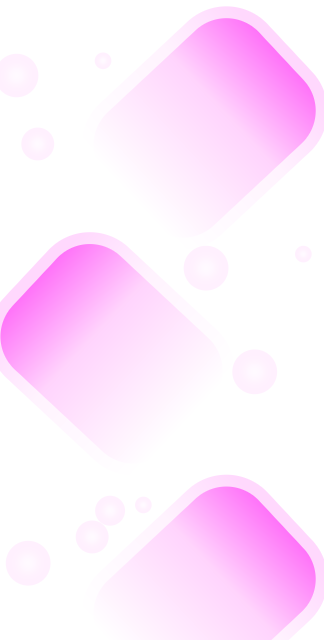
Reproduce this background procedurally as a WebGL 2 fragment shader.

```glsl
#version 300 es
precision highp float;
// Tilted rounded cards, alternately mirrored down a white page, each fading
// from magenta to white along its long axis inside a paler border.
// Soft round bubbles are multiplied over the page between the cards.

uniform vec2 u_resolution;
out vec4 fragColor;

// Signed distance to a box; rounding is done by offsetting the result.
float boxDistance(vec2 p, vec2 halfSize) {
    vec2 d = abs(p) - halfSize;
    return length(max(d, 0.0)) + min(max(d.x, d.y), 0.0);
}

// Antialiased coverage, one pixel wide, from a signed distance.
float coverage(float d) {
    return clamp(0.5 - d * u_resolution.y, 0.0, 1.0);
}

// Two-part ramp: magenta to pale pink, then pale pink to white.
vec3 cardRamp(float t) {
    vec3 magenta = vec3(1.0, 0.45, 0.975);
    vec3 palePink = vec3(1.0, 0.83, 0.99);
    vec3 start = mix(magenta, palePink, clamp(t / 0.38, 0.0, 1.0));
    return mix(start, vec3(1.0), clamp((t - 0.38) / 0.6, 0.0, 1.0));
}

vec3 drawCard(vec3 color, vec2 p, float side) {
    // Mirror, then rotate so x runs toward the magenta end.
    p.x *= side;
    vec2 axis = vec2(0.731, 0.682);
    vec2 q = vec2(dot(p, axis), dot(p, vec2(-axis.y, axis.x)));
    float d = boxDistance(q, vec2(0.0938, 0.0508));
    vec3 fill = cardRamp(0.5 - q.x / 0.328);
    vec3 border = mix(vec3(1.0), fill, 0.28);
    color = mix(color, border, coverage(d - 0.0888));
    return mix(color, fill, coverage(d - 0.0703));
}

vec3 drawBubble(vec3 color, vec2 p, float radius) {
    float d = length(p);
    vec3 tint = mix(vec3(1.0, 0.98, 1.0), vec3(1.0, 0.943, 0.996),
                    smoothstep(0.0, 0.75, d / radius));
    return color * mix(vec3(1.0), tint, coverage(d - radius));
}

void main() {
    // Canvas height is one unit.
    vec2 p = gl_FragCoord.xy / u_resolution.y;
    vec3 color = vec3(1.0);

    // Cards step down the page, swapping sides.
    for (int i = 0; i < 3; i++) {
        float side = 1.0 - 2.0 * float(i % 2);
        vec2 center = vec2(0.247 + 0.0727 * side,
                           0.8066 - 0.3659 * float(i) - 0.0065 * side);
        color = drawCard(color, p - center, side);
    }

    // Bubbles: center and radius.
    vec3 bubbles[10] = vec3[10](
        vec3(0.026, 0.882, 0.034), vec3(0.161, 0.905, 0.013),
        vec3(0.059, 0.775, 0.0257), vec3(0.322, 0.581, 0.035),
        vec3(0.474, 0.603, 0.013), vec3(0.398, 0.419, 0.035),
        vec3(0.172, 0.202, 0.0234), vec3(0.144, 0.161, 0.0257),
        vec3(0.224, 0.211, 0.013), vec3(0.044, 0.12, 0.035));
    for (int i = 0; i < 10; i++) {
        color = drawBubble(color, p - bubbles[i].xy, bubbles[i].z);
    }

    fragColor = vec4(color, 1.0);
}
```
